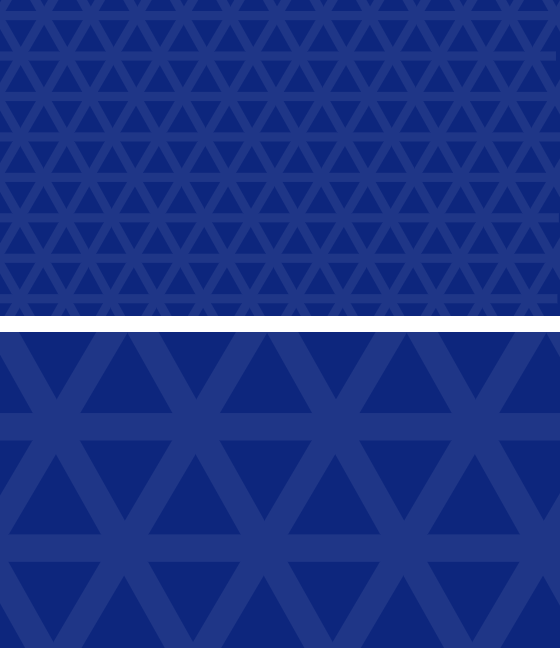
Top, the full canvas; bottom, a detail of the centre.
Reproduce this pattern procedurally as a Shadertoy shader.

```glsl
const vec3 GROUND_COLOUR = vec3(0.05, 0.15, 0.49);
const vec3 LINE_COLOUR = vec3(0.12, 0.21, 0.53);

// Lengths are fractions of the canvas height
const float CELL_WIDTH = 0.1473;
const float ROW_HEIGHT = 0.128;
const float LINE_WIDTH = 0.029;
const float FIRST_ROW = 0.0493;         // depth of the top bar
const float FIRST_COLUMN = 0.729;       // a crossing on the top bar
const float ROW_DRIFT = 0.00174;        // leftward slip per row
const float LEFT_DRIFT = 0.3;           // share of the slip at the left edge
const vec2 DRIFT_RAMP = vec2(0.14, 0.42);
const float SHORT_BAR_END = 1.7593;
const float BAR_END_STEP = 0.002315;
const float BAR_END_CYCLE = 8.0;

float lineDistance(float coord) {
    return abs(coord - round(coord)) * ROW_HEIGHT;
}

float coverage(float signedDistance, float pixel) {
    return clamp(0.5 - signedDistance / pixel, 0.0, 1.0);
}

// Right end of a bar: odd rows stop just short of the edge
float barEnd(float row, float canvasWidth) {
    float shortEnd = SHORT_BAR_END + BAR_END_STEP * mod(1.0 - row, BAR_END_CYCLE);
    return mod(row, 2.0) > 0.5 ? shortEnd : canvasWidth + LINE_WIDTH;
}

void mainImage(out vec4 fragColor, in vec2 fragCoord) {
    float pixel = 1.0 / iResolution.y;
    vec2 p = fragCoord * pixel;

    // Lattice coordinates, with the slip growing down the canvas
    float depth = (1.0 - p.y - FIRST_ROW) / ROW_HEIGHT;
    float slip = mix(LEFT_DRIFT, 1.0, smoothstep(DRIFT_RAMP.x, DRIFT_RAMP.y, p.x));
    float column = (p.x - FIRST_COLUMN + ROW_DRIFT * depth * slip) / CELL_WIDTH;

    // Two families of diagonals
    float diagonal = min(lineDistance(column + 0.5 * depth),
                         lineDistance(column - 0.5 * depth)) - 0.5 * LINE_WIDTH;

    // Horizontal bars, cut at their right ends
    float end = barEnd(round(depth), iResolution.x * pixel);
    float bar = max(lineDistance(depth) - 0.5 * LINE_WIDTH, p.x - end);

    float ink = coverage(min(diagonal, bar), pixel);
    fragColor = vec4(mix(GROUND_COLOUR, LINE_COLOUR, ink), 1.0);
}
```
